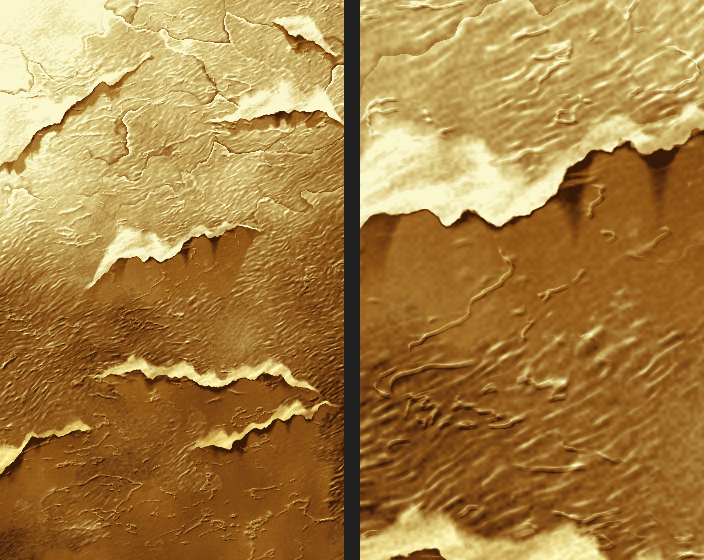
Left: the whole. Right: its middle third, enlarged.
Write a Shadertoy shader that draws this texture.

```glsl
// Crumpled gold leaf: a pale sheet at the top fading to dark amber at the bottom.
// A single tone value gathers broad light, cracked plates, brushed fibres, creases
// and torn lips with shadows, then is looked up in a gold ramp.

float hash(vec2 p) {
    vec3 q = fract(p.xyx * 0.1031);
    q += dot(q, q.yzx + 33.33);
    return fract((q.x + q.y) * q.z);
}

float noise(vec2 p) {
    vec2 i = floor(p), f = fract(p);
    f = f * f * (3.0 - 2.0 * f);
    return mix(mix(hash(i), hash(i + vec2(1, 0)), f.x),
               mix(hash(i + vec2(0, 1)), hash(i + vec2(1, 1)), f.x), f.y);
}

// Smooth fractal sum in x, sharply folded sum in y
vec2 fractal(vec2 p) {
    vec2 sum = vec2(0);
    float amp = 0.5;
    for (int i = 0; i < 5; i++) {
        float n = noise(p);
        sum += amp * vec2(n, 1.0 - abs(2.0 * n - 1.0));
        p = mat2(1.6, 1.2, -1.2, 1.6) * p + 7.3;
        amp *= 0.5;
    }
    return sum;
}

float fbm(vec2 p) { return fractal(p).x; }

// Below the edge value 1, above it 0
float below(float lo, float hi, float x) { return 1.0 - smoothstep(lo, hi, x); }

// Brushed strands, long in x and thin in y
float fibres(vec2 q) {
    float n = noise(q * vec2(60, 200));
    return 0.5 * (1.0 - abs(2.0 * n - 1.0)) + 0.6 * noise(q * vec2(120, 330) + 5.0);
}

// Thin broken lines where the noise crosses its middle
float creases(vec2 p) {
    return exp(-abs(fbm(p * vec2(6, 15)) - 0.48) * 85.0) * smoothstep(0.35, 0.6, noise(p * 45.0));
}

// Broken plates: x = rim strength, y = facing of the rim, z = plate value
vec3 plates(vec2 p) {
    vec2 cell = floor(p), toSeed = vec2(0), id = vec2(0);
    float near = 9.0, second = 9.0;
    for (int k = 0; k < 9; k++) {
        vec2 c = cell + vec2(k % 3 - 1, k / 3 - 1);
        vec2 r = p - c - vec2(hash(c), hash(c + 57.0));
        float d = length(r);
        if (d < near) { second = near; near = d; toSeed = r; id = c; }
        else second = min(second, d);
    }
    return vec3(below(0.0, 0.12, second - near),
                dot(toSeed, vec2(-0.5, 0.87)) / (near + 0.01), hash(id + 11.0));
}

vec3 goldRamp(float tone) {
    vec3 gold[7] = vec3[7](
        vec3(0.22, 0.10, 0.03), vec3(0.44, 0.24, 0.07), vec3(0.57, 0.35, 0.10),
        vec3(0.67, 0.51, 0.24), vec3(0.78, 0.67, 0.38), vec3(0.89, 0.83, 0.56),
        vec3(0.98, 0.97, 0.80));
    float t = clamp(tone + 1.0, 0.0, 5.999);
    int i = int(t);
    return mix(gold[i], gold[i + 1], fract(t));
}

void mainImage(out vec4 fragColor, in vec2 fragCoord) {
    vec2 p = fragCoord / iResolution.y;
    vec2 warp = vec2(fbm(p * 6.0), fbm(p * 6.0 + 19.0)) - 0.48;
    float upper = smoothstep(0.5, 0.8, p.y);

    // Broad light from the upper left, with sharp dents
    float tone = 0.4 + 3.5 * smoothstep(0.15, 0.95, p.y) + 2.6 * (0.3 - p.x) * smoothstep(0.1, 0.6, p.y);
    tone += 3.4 * (fbm(p * 4.5 + 3.0) - 0.48);
    vec2 dent = p * 7.0 + warp * 1.2;
    tone += 2.3 * (fractal(dent).y - fractal(dent + vec2(-0.06, 0.11)).y);

    // Cracked plates of the pale sheet
    vec3 plate = plates(p * vec2(7, 8) + warp * 2.2);
    float broken = upper * smoothstep(0.2, 0.45, noise(p * 9.0 + 40.0));
    tone += 1.5 * upper * (plate.z - 0.5) + broken * plate.x * (2.6 * plate.y - 0.2);

    // Torn edges: centre x, centre y, half width, slope
    vec4 tears[7] = vec4[7](
        vec4(0.05, 0.19, 0.13, 0.25), vec4(0.47, 0.23, 0.15, 0.22),
        vec4(0.37, 0.32, 0.23, -0.12), vec4(0.31, 0.54, 0.18, 0.30),
        vec4(0.50, 0.79, 0.15, -0.05), vec4(0.12, 0.79, 0.17, 0.65),
        vec4(0.55, 0.91, 0.07, -0.25));
    float bare = 0.0, lips = 0.0, shade = 0.0, torn = 0.0;
    for (int i = 0; i < 7; i++) {
        vec4 tear = tears[i];
        vec2 d = p - tear.xy;
        float row = float(i) * 9.7;
        float taper = below(0.35, 1.0, abs(d.x) / tear.z);
        float rise = d.y - tear.w * d.x - 0.11 * (fbm(vec2(p.x * 10.0, row)) - 0.48)
                   - 0.05 * warp.y - 0.022 * (fbm(p * 45.0) - 0.48);
        float width = 0.003 + taper * 0.16 * fbm(p * vec2(24, 14) + row) * noise(vec2(p.x * 13.0, row + 4.0));
        float over = smoothstep(-0.001, 0.001, rise);
        lips = max(lips, over * below(width * 0.6, width, rise) * smoothstep(0.0, 0.25, taper));
        float depth = taper * (0.24 * fbm(p * vec2(30, 14) + row) - 0.02) * mix(1.0, 0.22, upper);
        bare = max(bare, (1.0 - over) * below(depth * 0.8, depth + 0.002, -rise) * smoothstep(0.0, 0.1, taper));
        float reach = 0.003 + 0.05 * pow(noise(vec2(p.x * 60.0, row + 2.0)), 2.5);
        shade = max(shade, (1.0 - over) * below(0.0, reach, -rise) * taper);
        torn = max(torn, taper * below(0.02, 0.09, abs(rise)));
    }
    // Smooth worn patches near the foot
    bare = max(bare, below(0.12, 0.33, p.y) * smoothstep(0.46, 0.51, fbm(p * 6.0 + 63.0)));

    // Brushed fibres, embossed along the light, with sparse bright strands
    vec2 q = mat2(0.86, -0.5, 0.5, 0.86) * p + warp * 0.06;
    float rough = smoothstep(0.40, 0.54, fbm(p * 5.0 + 80.0)) * mix(1.0, 0.55, upper);
    rough = mix(0.25, 1.0, rough) * (1.0 - 0.85 * bare) * (1.0 - 0.5 * lips);
    tone = mix(tone, 0.65 + 0.7 * p.y + 2.6 * (fbm(p * vec2(11, 7) + 9.0) - 0.48), 0.85 * bare);
    float strand = fibres(q) - fibres(q + vec2(0.001, -0.003));
    tone += rough * (2.0 * strand + 3.0 * max(strand - 0.15, 0.0) - 0.2);

    // Creases catch the light on top and cast a thin shadow
    float patchy = max(smoothstep(0.4, 0.65, noise(p * vec2(7, 10) + 21.0)), 0.9 * torn);
    vec2 c = mat2(0.97, -0.25, 0.25, 0.97) * p + warp * 0.06, drop = vec2(-0.001, 0.003);
    tone += patchy * (2.8 * creases(c) - 1.8 * creases(c + drop));
    c = c * 2.3 + 5.0;
    tone += patchy * (2.8 * creases(c) - 2.0 * creases(c + drop * 2.0));

    // Folded lips and the shadows beneath
    float folds = fractal(q * vec2(14, 55)).y;
    tone = mix(tone, 3.3 + 1.7 * p.y + 5.0 * (folds - 0.5), 0.85 * lips);
    tone -= 2.2 * shade * (0.4 + folds);
    tone += mix(0.8, 0.4, bare) * (noise(p * 420.0) - 0.5);

    // Bare metal and low lips glow warmer
    float warm = max(0.5 * bare, lips * below(0.15, 0.5, p.y));
    fragColor = vec4(goldRamp(tone) * mix(vec3(1), vec3(1.03, 0.99, 0.8), warm), 1.0);
}
```
